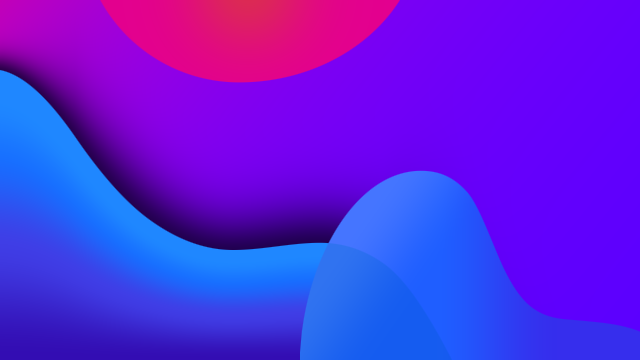
Write a Shadertoy shader that draws this background.

```glsl
// Layered paper-like waves: a violet gradient, a red oval at the top, a blue
// wave casting a soft shadow, and a translucent blue hill at the lower right.
// Outlines are cubic Hermite curves on a 16 by 9 unit canvas.

// Height of a smooth curve through knots (x, height, slope).
float curve(float x, vec3 knots[7]) {
    float height = knots[0].y;
    for (int i = 0; i < 6; i++) {
        vec3 a = knots[i], b = knots[i + 1];
        if (x < a.x) break;
        float span = b.x - a.x;
        float t = clamp((x - a.x) / span, 0.0, 1.0);
        float s = 1.0 - t;
        height = mix(a.y, b.y, t * t * (3.0 - 2.0 * t))
               + span * t * s * (a.z * s - b.z * t);
    }
    return height + knots[6].z * max(x - knots[6].x, 0.0);
}

float waveHeight(float x) {
    return curve(x, vec3[7](
        vec3(0.0, 7.25, -0.2), vec3(1.9, 5.55, -1.45), vec3(3.75, 3.5, -0.72),
        vec3(5.83, 2.75, 0.0), vec3(8.0, 2.93, 0.0), vec3(9.58, 2.42, -0.7),
        vec3(11.3, 0.0, -1.95)));
}

// The hill rises as a rounded quarter oval, then falls along a curve.
float hillHeight(float x) {
    float u = (10.52 - x) / 3.02;
    if (u > 0.0) return 4.73 * pow(max(1.0 - u * u, 0.0), 0.55);
    return curve(x, vec3[7](
        vec3(10.52, 4.73, 0.0), vec3(11.67, 4.21, -1.1), vec3(12.5, 2.5, -2.3),
        vec3(13.33, 1.29, -0.7), vec3(14.58, 0.98, -0.1), vec3(16.0, 0.71, -0.4),
        vec3(17.0, 0.2, -0.6)));
}

// Antialiased coverage, positive inside.
float cover(float d) {
    return clamp(0.5 + d / max(fwidth(d), 1e-5), 0.0, 1.0);
}

void mainImage(out vec4 fragColor, in vec2 fragCoord) {
    vec2 p = fragCoord / iResolution.xy * vec2(16.0, 9.0);

    // Magenta to violet backdrop
    float fade = p.x / 16.0 + 0.05 * (9.0 - p.y);
    vec3 color = vec3(0.31 + 0.45 * exp(-1.6 * fade), 0.0,
                      1.0 - 0.28 * exp(-3.0 * fade));

    // Red oval, wider on its right side
    vec2 q = p - vec2(5.98, 10.9);
    float oval = 1.0 - length(q / vec2(q.x < 0.0 ? 3.96 : 4.58, 3.96));
    float warmth = exp(-0.45 * dot(p - vec2(6.2, 9.3), p - vec2(6.2, 9.3)));
    vec3 red = mix(vec3(0.89, 0.0, 0.56), vec3(0.86, 0.17, 0.32), warmth);
    color = mix(color, red, cover(oval));

    // Shadow above the wave, broader towards the valley
    float wave = waveHeight(p.x);
    float slope = (waveHeight(p.x + 0.05) - waveHeight(p.x - 0.05)) / 0.1;
    float above = max(p.y - wave, 0.0) / sqrt(1.0 + slope * slope);
    float reach = mix(0.4, 0.95, smoothstep(0.0, 4.0, p.x));
    float shadow = 0.85 * exp(-pow(above / reach, 1.5));
    color = mix(color, vec3(0.07, 0.0, 0.2), shadow);

    // Blue wave, shaded by relative depth
    float level = p.y / max(wave, 0.01);
    vec3 blue = mix(vec3(0.2, 0.05, 0.7), vec3(0.25, 0.24, 0.9),
                    smoothstep(0.0, 0.42, level));
    blue = mix(blue, vec3(0.09, 0.43, 1.0), smoothstep(0.38, 0.72, level));
    blue = mix(blue, vec3(0.12, 0.53, 1.0), smoothstep(0.65, 0.9, level));
    float inWave = cover(wave - p.y);
    color = mix(color, blue, inWave);

    // Translucent hill, lit from the upper left and tinted over the wave
    vec3 hill = mix(vec3(0.12, 0.37, 1.0), vec3(0.21, 0.18, 0.93),
                    smoothstep(10.8, 14.0, p.x));
    float light = smoothstep(-1.8, 1.0, 0.7 * p.y - (p.x - 7.5));
    hill = mix(hill, vec3(0.27, 0.46, 1.0), light);
    hill *= mix(vec3(1.0), vec3(0.7, 0.98, 0.94), inWave);
    color = mix(color, hill, cover(hillHeight(p.x) - p.y));

    fragColor = vec4(color, 1.0);
}
```
